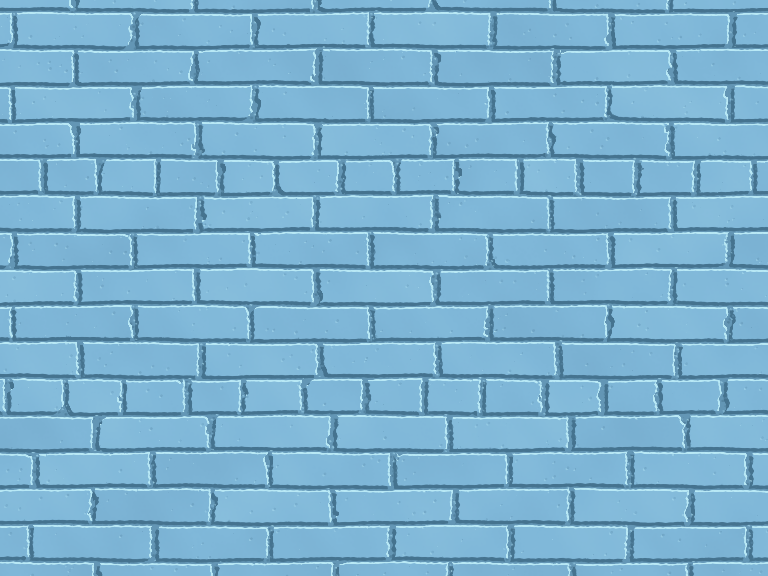
A WebGL 2 fragment shader for this texture:

```glsl
#version 300 es
precision highp float;
// Painted blue brick wall with header courses, lit from the upper right.
uniform vec2 u_resolution;
out vec4 outColor;

// Layout, measured in course heights
const float COURSE = 0.0636;         // course height / canvas height
const float TOP_OFFSET = 0.70;       // part of the first course that is cut off
const float BRICK = 3.247;           // stretcher length
const float START_ODD = 0.44;        // first head joint of odd courses
const float START_EVEN = 2.13;       // first head joint of even courses
const float DRIFT = 0.49;            // sideways creep of the lower courses
const float HEADER_EVERY = 6.0;      // one course of half bricks in six
const float BED_HALF = 0.066;        // half width of the bed joints
const float HEAD_HALF = 0.080;       // half width of the head joints
const float JITTER = 0.17;           // scatter of the head joints
const float RAGGED = 0.075;          // roughness of the brick edges
const vec2 SHADOW_STEP = vec2(0.09, -0.085);
const vec2 LIT_STEP = vec2(0.036, -0.036);

// Paint
const vec3 BASE = vec3(0.50, 0.72, 0.85);
const vec3 MID = vec3(0.46, 0.67, 0.80);
const vec3 PALE = vec3(0.55, 0.76, 0.87);
const vec3 MORTAR = vec3(0.39, 0.59, 0.71);
const vec3 SHADE = vec3(0.27, 0.45, 0.56);
const vec3 LIGHT = vec3(0.72, 0.91, 0.96);

float hash(vec2 p) {
    return fract(sin(dot(p, vec2(127.1, 311.7))) * 43758.55);
}

// Cellular noise: distance to the nearest point, and that point's random value
vec2 cells(vec2 p) {
    vec2 base = floor(p);
    vec2 nearest = vec2(9.0, 0.0);
    for (int j = -1; j <= 1; j++) {
        for (int i = -1; i <= 1; i++) {
            vec2 cell = base + vec2(i, j);
            vec2 point = cell + vec2(hash(cell), hash(cell + 37.3));
            float dist = length(p - point);
            if (dist < nearest.x) nearest = vec2(dist, hash(cell + 71.9));
        }
    }
    return nearest;
}

// Slow mottling from layered sines, about -1 to 1
float mottle(vec2 p) {
    return 0.5 * sin(p.x * 1.1 + 1.7 * sin(p.y * 0.9))
         + 0.3 * sin(p.y * 2.3 + 1.4 * sin(p.x * 1.9))
         + 0.2 * sin(p.x * 4.7 - p.y * 3.1);
}

// Surface relief: x is height (0 mortar, 1 brick face), y is the brick's random value
vec2 relief(vec2 p) {
    vec2 q = p;
    q.y += 0.025 * sin(p.x * 0.55 + p.y * 1.3) + 0.010 * sin(p.x * 2.9 + p.y * 4.0);
    float row = floor(q.y);
    bool header = mod(row, HEADER_EVERY) == HEADER_EVERY - 1.0;
    float len = header ? 0.5 * BRICK : BRICK;
    float drift = DRIFT * smoothstep(9.0, 13.0, row);
    float start = (mod(row, 2.0) < 0.5 ? START_EVEN : START_ODD) + drift;
    if (header) start += 0.7 + 1.8 * drift;

    // Nearest head joint, slightly misplaced and tilted
    float x = (q.x - start) / len;
    float joint = floor(x + 0.5);
    float luck = hash(vec2(joint, row));
    float across = (x - joint) * len - (luck - 0.5) * JITTER;
    across += 0.07 * (hash(vec2(row, joint)) - 0.5) * (fract(q.y) - 0.5);
    float brickId = hash(vec2(joint - step(across, 0.0), row + 50.0));

    // Distance inside the brick, with rough edges and broken ends
    float endDist = abs(across) - HEAD_HALF * (0.75 + 0.5 * luck);
    float bedDist = min(fract(q.y), 1.0 - fract(q.y)) - BED_HALF;
    vec2 crumbs = cells(p * vec2(6.0, 7.0));
    vec2 chips = cells(p * vec2(2.1, 2.6) + 19.0);
    float nearEnd = 1.0 - smoothstep(0.0, 0.22, endDist);
    endDist += RAGGED * (crumbs.x - 0.45);
    bedDist += 0.35 * RAGGED * (crumbs.x - 0.45);
    float inside = min(endDist, bedDist);
    inside -= 0.10 * nearEnd * step(0.72, chips.y) * (1.0 - smoothstep(0.15, 0.45, chips.x));

    float soft = max(0.028, 0.65 / (u_resolution.y * COURSE));
    float height = smoothstep(-soft, soft, inside);

    // Paint daubs in the head joints, pits and grain on the faces
    height += (1.0 - height) * 0.45 * step(0.6, crumbs.y) * nearEnd * smoothstep(0.5, 0.1, crumbs.x);
    vec2 pits = cells(p * 3.2 + 5.0);
    float pitSize = 0.17 * smoothstep(0.65, 1.0, pits.y) + 0.02;
    height -= 0.22 * step(0.65, pits.y) * (1.0 - smoothstep(0.4 * pitSize, pitSize, pits.x));
    height += 0.07 * (cells(p * 9.0).x - 0.45);
    return vec2(height, brickId);
}

void main() {
    vec2 p = vec2(gl_FragCoord.x, u_resolution.y - gl_FragCoord.y) / (u_resolution.y * COURSE);
    p.y += TOP_OFFSET;

    vec2 here = relief(p);
    float shadow = clamp(relief(p + SHADOW_STEP).x - here.x, 0.0, 1.0);
    float lit = clamp(here.x - relief(p + LIT_STEP).x, 0.0, 1.0);

    // Brick tone, then mortar, cast shadow and bright edges
    float tone = 0.9 * (here.y - 0.5) + 0.45 * mottle(p) + 1.2 * (here.x - 1.0);
    vec3 face = mix(BASE, MID, 0.75 * clamp(-tone, 0.0, 1.0));
    face = mix(face, PALE, 0.7 * clamp(tone, 0.0, 1.0));
    vec3 color = mix(MORTAR, face, smoothstep(0.1, 0.85, here.x));
    color = mix(color, SHADE, smoothstep(0.02, 0.85, shadow));
    color = mix(color, LIGHT, smoothstep(0.03, 0.55, lit) * smoothstep(0.2, 0.7, here.x));
    outColor = vec4(color, 1.0);
}
```
